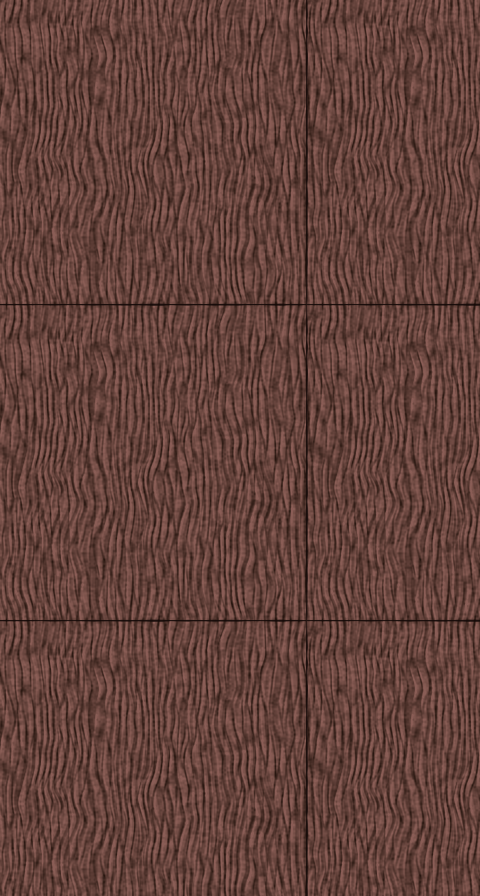
A WebGL 1 fragment shader for this texture:

```glsl
precision highp float;
// Square brown bark panels with wavy upright wrinkles, split by thin dark seams.

uniform vec2 u_resolution;

// Lengths are in canvas heights; cell counts are per panel.
const float PANEL_SIZE = 0.3527;
const vec2 SEAM_ORIGIN = vec2(0.3424, 0.3073);
const float SEAM_HALF_WIDTH = 0.0008;
const vec2 STRAND_CELLS = vec2(38.0, 8.0);
const float FOLD_COUNT = 40.0;
const float WAVINESS = 0.03;
const float RELIEF_STEP = 0.0055;
const float RELIEF_STRENGTH = 0.85;
const float GROOVE_DEPTH = 0.48;
const float BASE_TONE = 0.45;
const float GRAIN_STRENGTH = 0.62;
const vec3 GROOVE_COLOR = vec3(0.155, 0.088, 0.062);
const vec3 RIDGE_COLOR = vec3(0.49, 0.33, 0.30);
const vec3 SEAM_COLOR = vec3(0.075, 0.035, 0.028);
const float TAU = 6.2831853;

vec2 hash2(vec2 p) {
  vec2 q = vec2(dot(p, vec2(127.1, 311.7)), dot(p, vec2(269.5, 183.3)));
  return fract(sin(q) * 43758.5);
}

// Value noise that wraps after one panel.
float tileNoise(vec2 uv, vec2 cells) {
  vec2 p = uv * cells;
  vec2 i = floor(p);
  vec2 f = fract(p);
  f = f * f * (3.0 - 2.0 * f);
  float a = hash2(mod(i, cells)).x;
  float b = hash2(mod(i + vec2(1.0, 0.0), cells)).x;
  float c = hash2(mod(i + vec2(0.0, 1.0), cells)).x;
  float d = hash2(mod(i + vec2(1.0, 1.0), cells)).x;
  return mix(mix(a, b, f.x), mix(c, d, f.x), f.y);
}

// Gap between the two nearest cell centres: zero along strand borders.
float strandBorder(vec2 uv) {
  vec2 p = uv * STRAND_CELLS;
  vec2 i = floor(p);
  vec2 f = fract(p);
  float nearest = 8.0;
  float second = 8.0;
  for (int y = -1; y <= 1; y++) {
    for (int x = -1; x <= 1; x++) {
      vec2 cell = vec2(float(x), float(y));
      vec2 offset = cell + hash2(mod(i + cell, STRAND_CELLS)) - f;
      float dist = length(offset * vec2(1.0, 0.75));
      second = min(second, max(nearest, dist));
      nearest = min(nearest, dist);
    }
  }
  return second - nearest;
}

// Bark height: branching strands blended with winding folds.
float barkHeight(vec2 uv) {
  float bend = tileNoise(uv, vec2(8.0, 9.0)) - 0.5;
  bend += 0.3 * (tileNoise(uv + 0.37, vec2(17.0, 19.0)) - 0.5);
  vec2 warped = uv + vec2(WAVINESS * bend, 0.0);
  float strands = smoothstep(0.0, 0.36, strandBorder(warped));
  float drift = 1.8 * tileNoise(uv + 0.61, vec2(12.0, 7.0));
  float folds = 0.5 + 0.5 * sin(TAU * (FOLD_COUNT * warped.x + drift));
  float patches = tileNoise(uv + 0.13, vec2(19.0, 10.0));
  return mix(strands, smoothstep(0.0, 0.8, folds), 0.2 + 0.5 * patches);
}

// Fine speckle and crosswise grain over a softer mottling.
float barkGrain(vec2 uv) {
  float speckle = tileNoise(uv, vec2(128.0, 150.0)) - 0.5;
  float crosswise = tileNoise(uv + 0.43, vec2(56.0, 120.0)) - 0.5;
  float mottling = tileNoise(uv + 0.29, vec2(26.0, 62.0)) - 0.5;
  return 0.45 * speckle + 0.35 * crosswise + 0.2 * mottling;
}

float seamMask(vec2 uv, float pixel) {
  vec2 edge = min(uv, 1.0 - uv) * PANEL_SIZE;
  float wear = 0.6 + 0.8 * tileNoise(uv, vec2(37.0));
  float width = SEAM_HALF_WIDTH * wear;
  vec2 lines = 1.0 - smoothstep(width - 0.5 * pixel, width + 0.6 * pixel, edge);
  return max(lines.x, lines.y);
}

void main() {
  float pixel = 1.0 / u_resolution.y;
  vec2 p = gl_FragCoord.xy * pixel;
  vec2 uv = fract((p - SEAM_ORIGIN) / PANEL_SIZE);

  // Relief lit from the upper left
  vec2 lightStep = RELIEF_STEP * vec2(1.0, -0.35);
  float height = barkHeight(uv);
  float slope = barkHeight(uv + lightStep) - height;
  float tone = BASE_TONE + GROOVE_DEPTH * height + RELIEF_STRENGTH * slope;
  tone += GRAIN_STRENGTH * barkGrain(uv);

  // Panel edges sink softly into the seams
  vec2 edge = min(uv, 1.0 - uv) * PANEL_SIZE;
  tone -= 0.14 * exp(-min(edge.x, edge.y) / 0.002);

  vec3 color = mix(GROOVE_COLOR, RIDGE_COLOR, clamp(tone, 0.0, 1.15));
  color = mix(color, SEAM_COLOR, 0.9 * seamMask(uv, pixel));
  gl_FragColor = vec4(color, 1.0);
}
```
